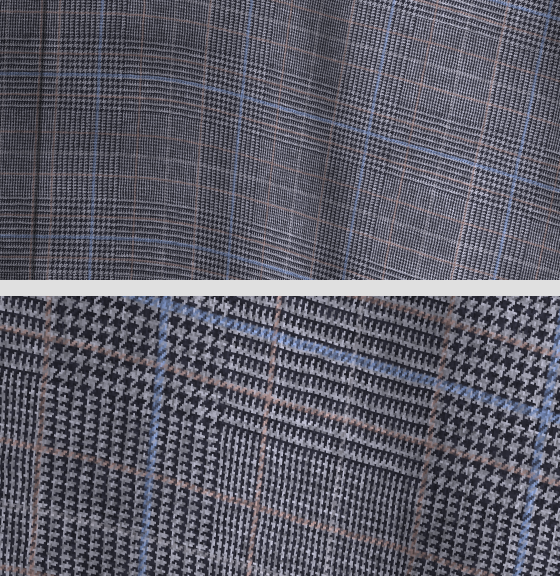
Top: the whole. Bottom: its middle third, enlarged.
Reproduce this texture procedurally as a Shadertoy shader.

```glsl
// Draped glen check wool cloth: coloured warp and weft threads are crossed in
// a 2/2 twill, with blue and tan overcheck lines. The cloth coordinates are
// bent by a soft drape, then shaded with folds and a pressed crease.

#define THREADS vec2(232.0, 212.0)  // warp and weft threads per check
#define CHECK_W 0.535      // check width in canvas heights
#define CHECK_H 0.580      // check height in canvas heights
#define BLUE_HALF 0.011    // half width of blue line, in checks
#define TAN_HALF 0.007     // half width of tan line, in checks
#define YARN_WEAR 0.55     // unevenness along each yarn
#define FOLD_DEPTH 1.15    // strength of fold shading
#define AA 4               // subsamples per pixel side

const vec3 DARK_WOOL  = vec3(0.150, 0.150, 0.190);
const vec3 LIGHT_WOOL = vec3(0.520, 0.520, 0.570);
const vec3 BLUE_WOOL  = vec3(0.43, 0.51, 0.68);
const vec3 TAN_WOOL   = vec3(0.56, 0.46, 0.45);
const vec3 PALE_WOOL  = vec3(0.56, 0.55, 0.59);

float hash(vec2 p) {
    vec3 q = fract(vec3(p.xyx) * 0.1031);
    q += dot(q, q.yzx + 33.33);
    return fract((q.x + q.y) * q.z);
}

float noise(vec2 p) {
    vec2 i = floor(p), f = fract(p);
    f = f * f * (3.0 - 2.0 * f);
    return mix(mix(hash(i), hash(i + vec2(1, 0)), f.x),
               mix(hash(i + vec2(0, 1)), hash(i + vec2(1, 1)), f.x), f.y);
}

float bump(float x, float center, float width) {
    float d = (x - center) / width;
    return exp(-d * d);
}

// Soft line repeating once per check
float stripe(float pos, float center, float halfWidth) {
    float d = abs(fract(pos - center + 0.5) - 0.5);
    return 1.0 - smoothstep(0.6 * halfWidth, 1.2 * halfWidth, d);
}

float creaseOffset(vec2 p) {
    return p.x - 0.161 + 0.045 * (1.0 - p.y);
}

vec2 wobble(vec2 p) {
    return vec2(noise(p), noise(p + 40.0)) - 0.5;
}

// Canvas position to check units, measured right and down
vec2 drape(vec2 p) {
    float down = 1.0 - p.y;
    float lean = mix(0.045, 0.205, smoothstep(0.47, 1.47, p.x));
    float fromBend = p.x - 0.62;
    float sag = 0.1525 * (sqrt(fromBend * fromBend + 0.04) + fromBend);
    float height = CHECK_H + 0.03 * smoothstep(0.8, 1.8, p.x);
    vec2 cloth = vec2((p.x + down * lean - 0.365) / CHECK_W,
                      (down - 0.258 - sag) / height);
    cloth.x += 0.05 * bump(cloth.x, 1.95, 0.5);
    cloth.x += 0.12 * step(creaseOffset(p), 0.0);
    return cloth + 0.008 * wobble(p * 5.0) + 0.004 * wobble(p * 45.0);
}

// Overcheck strengths: tan, pale, blue
vec3 overcheck(float pos, vec4 tanLines) {
    float tanAmount = 0.0;
    for (int k = 0; k < 4; k++)
        tanAmount = max(tanAmount, stripe(pos, tanLines[k], TAN_HALF));
    return vec3(tanAmount, stripe(pos, 0.49, TAN_HALF), stripe(pos, 0.0, BLUE_HALF));
}

vec3 dye(vec3 color, vec3 amount) {
    color = mix(color, TAN_WOOL, amount.x);
    color = mix(color, PALE_WOOL, amount.y);
    return mix(color, BLUE_WOOL, amount.z);
}

// Plain thread: 4-and-4 inside the bold band, 2-and-2 outside
vec3 threadColor(float pos, float id, vec2 band) {
    float cell = fract(pos + 0.5) - 0.5;
    float period = cell > band.x && cell < band.y ? 8.0 : 4.0;
    float light = 1.0 - step(0.5, fract((id + 0.25) / period));
    float lot = 0.93 + 0.14 * hash(vec2(id, period));
    return mix(DARK_WOOL, LIGHT_WOOL, light) * lot;
}

vec3 weave(vec2 cloth) {
    vec2 id = floor(cloth * THREADS);
    vec3 warpLines = overcheck(cloth.x, vec4(0.28, 0.72, 0.28, 0.72));
    vec3 weftLines = overcheck(cloth.y, vec4(0.13, 0.36, 0.62, 0.87));
    vec3 warp = dye(threadColor(cloth.x, id.x, vec2(-0.28, 0.18)), 0.75 * warpLines);
    vec3 weft = dye(threadColor(cloth.y, id.y, vec2(-0.24, 0.23)), 0.75 * weftLines);
    float warpOnTop = 1.0 - step(2.0, mod(id.x + id.y + 2.0, 4.0));
    vec3 color = mix(weft, warp, warpOnTop);
    // Overcheck yarns stay partly visible between the floats
    color = dye(color, vec3(0.25, 0.15, 0.30) * max(warpLines, weftLines));
    // Uneven yarn along its length
    vec2 along = mix(vec2(0.12, 1.0), vec2(1.0, 0.12), warpOnTop);
    return color * (1.0 + YARN_WEAR * (noise(id * along + 300.0) - 0.5));
}

// Broad folds, darkened edges and the pressed crease
float shading(vec2 p) {
    float shade = mix(-0.13, 0.09, smoothstep(0.3, 1.5, p.x));
    shade += 0.12 * bump(p.x, 1.00, 0.13) + 0.10 * bump(p.x, 1.62, 0.25);
    shade -= 0.21 * bump(p.x, 1.19 - 0.03 * p.y, 0.08);
    shade -= 0.07 * bump(p.x, 0.78 + 0.06 * p.y, 0.07);
    shade -= 0.26 * bump(p.x, 2.03, 0.11) * (0.4 + 0.6 * p.y);
    float crease = creaseOffset(p);
    shade -= 0.38 * bump(crease, 0.0, 0.007);
    shade -= 0.10 * (1.0 - smoothstep(-0.02, 0.0, crease));
    return 1.0 + FOLD_DEPTH * (shade + 0.12 * (noise(p * 6.0) - 0.5));
}

void mainImage(out vec4 fragColor, in vec2 fragCoord) {
    vec3 sum = vec3(0.0);
    for (int a = 0; a < AA; a++)
        for (int b = 0; b < AA; b++) {
            vec2 offset = (vec2(a, b) + 0.5) / float(AA) - 0.5;
            sum += weave(drape((fragCoord + offset) / iResolution.y));
        }
    vec3 color = sum / float(AA * AA) * shading(fragCoord / iResolution.y);
    fragColor = vec4(clamp(color, 0.0, 1.0), 1.0);
}
```
